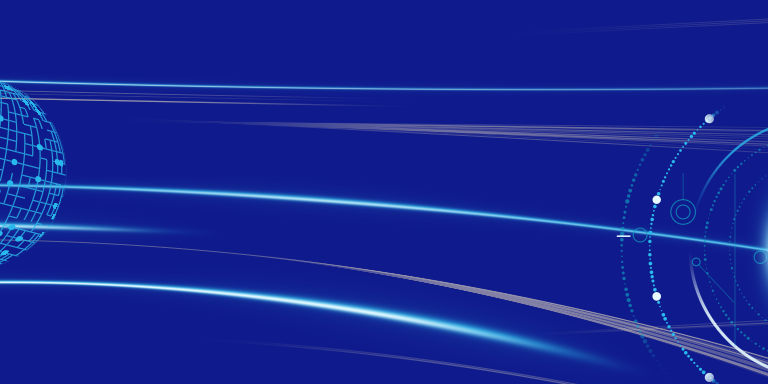
Give the GLSL for this background, as a WebGL 2 fragment shader.

```glsl
#version 300 es
precision highp float;
uniform vec2 u_resolution;
out vec4 fragColor;

const vec3 NAVY = vec3(0.06, 0.105, 0.55);
const vec3 CYAN = vec3(0.16, 0.72, 0.92);
const vec3 TEAL = vec3(0.06, 0.62, 0.76);
const vec3 ICE = vec3(0.9, 0.98, 1.0);
const vec3 SILVER = vec3(0.66, 0.64, 0.68);

float hash(vec2 p) {
  return fract(sin(dot(p, vec2(127.1, 311.7))) * 43758.5453);
}

float gauss(float x) { return exp(-x * x); }

float fall(float a, float b, float x) { return 1.0 - smoothstep(a, b, x); }

// Line coverage, softened over one pixel
float stroke(float d, float halfWidth, float px) {
  return clamp((halfWidth - d) / px + 0.5, 0.0, 1.0) * min(1.0, 2.0 * halfWidth / px);
}

// Signed distance to the parabola k.x + k.y x + k.z x^2
float curve(vec2 p, vec3 k) {
  float slope = k.y + 2.0 * k.z * p.x;
  return (p.y - k.x - p.x * (k.y + p.x * k.z)) / sqrt(1.0 + slope * slope);
}

float segment(vec2 p, vec2 a, vec2 b) {
  vec2 ab = b - a;
  return length(p - a - ab * clamp(dot(p - a, ab) / dot(ab, ab), 0.0, 1.0));
}

// Glowing trail with a pale core on its lower side
vec3 beam(vec3 base, float d, float width, float body, float core) {
  float t = d / width;
  float fill = min(1.0, 0.3 * exp(-abs(t) / 1.7) + 0.75 * gauss(t));
  return mix(mix(base, CYAN, body * fill), ICE, core * gauss((t + 0.25) / 0.55));
}

// Fan of fine lines between two parabolas
float bundle(vec2 p, vec3 first, vec3 last, int count, float px) {
  float sum = 0.0;
  for (int i = 0; i < count; i++) {
    float n = hash(vec2(float(i), first.x));
    float d = abs(curve(p, mix(first, last, (float(i) + 0.6 * n) / float(count))));
    sum += stroke(d, 0.0008 + 0.001 * n, px) * (0.3 + 0.7 * n);
  }
  return min(sum, 1.0);
}

// Broken grid on a tilted sphere, with nodes at crossings
float globe(vec2 p, vec2 center, float radius, float tilt, float px) {
  vec2 q = mat2(cos(tilt), sin(tilt), -sin(tilt), cos(tilt)) * (p - center) / radius;
  float z = sqrt(max(1.0 - dot(q, q), 0.0001));
  vec2 grid = 9.0 * vec2(atan(q.x, z), asin(clamp(q.y, -1.0, 1.0)));
  vec2 dx = dFdx(grid), dy = dFdy(grid);
  vec2 near = floor(grid + 0.5), cell = floor(grid);
  vec2 d = abs(grid - near) * px / max(sqrt(dx * dx + dy * dy), vec2(0.0001));
  float meridian = stroke(d.x, 0.0016, px) * step(hash(vec2(near.x, cell.y)), 0.72);
  float parallel = stroke(d.y, 0.0016, px) * step(hash(vec2(cell.x, near.y) + 40.0), 0.78);
  float node = stroke(length(d), 0.008, px) * step(0.9, hash(near + 9.0));
  return fall(0.97, 1.0, length(q)) * max(0.8 * max(meridian, parallel), node);
}

// Dots along a ring; polar holds radius and angle
float dotRing(vec2 polar, float radius, float spacing, float size, float vary, float px) {
  float id = floor(polar.y / spacing);
  float along = (polar.y - (id + 0.5) * spacing) * radius;
  size *= mix(1.0, hash(vec2(id, radius)), vary);
  return stroke(length(vec2(polar.x - radius, along)), size, px);
}

float circle(vec2 p, vec2 center, float radius, float px) {
  return stroke(abs(length(p - center) - radius), 0.0014, px);
}

void main() {
  float px = 1.0 / u_resolution.y;
  vec2 p = gl_FragCoord.xy * px;
  float x = p.x;

  // Fine silver trails
  vec3 arc = vec3(0.375, -0.0155, -0.069);
  float fine = bundle(p, vec3(0.687, -0.009, 0), vec3(0.71, -0.05, -0.003), 12, px)
    * smoothstep(0.3, 1.3, x) * (0.65 - 0.25 * smoothstep(1.5, 2.0, x));
  fine += bundle(p, arc, vec3(0.375, 0, -0.09), 15, px) * smoothstep(0.6, 1.25, x) * 0.75;
  fine += stroke(abs(curve(p, arc)), 0.0012, px) * 0.55;
  fine += bundle(p, vec3(0.766, -0.025, 0.004), vec3(0.74, -0.02, 0), 3, px) * fall(0.3, 1.1, x);
  fine += bundle(p, vec3(0.84, 0.05, 0), vec3(0.85, 0.052, 0), 3, px) * smoothstep(1.3, 2.1, x) * 0.5;
  fine += bundle(p, vec3(0.052, 0.0575, 0), vec3(0.07, 0.04, 0), 3, px) * smoothstep(1.35, 1.9, x) * 0.5;
  fine += bundle(p, vec3(0.12, 0.02, -0.07), vec3(0.13, 0.02, -0.07), 2, px) * smoothstep(0.5, 1.3, x) * 0.5;
  vec3 color = mix(NAVY, SILVER, min(fine, 0.85));

  // Bright trails
  float swell = gauss((x - 0.85) / 0.5);
  color = beam(color, curve(p, vec3(0.789, -0.0306, 0.0108)), 0.0034, 0.75 - 0.2 * x, 0.65 - 0.2 * x);
  color = beam(color, curve(p, vec3(0.518, -0.0177, -0.0334)), 0.004 + 0.004 * swell, 0.85, 0.3 + 0.4 * swell);
  color = beam(color, curve(p, vec3(0.414, -0.03, -0.015)), 0.008, 0.85 * fall(0.0, 0.6, x), 0.7 * fall(0.0, 0.45, x));
  color = beam(color, curve(p, vec3(0.266, 0.0024, -0.0853)), 0.005 + 0.009 * smoothstep(0.1, 1.2, x),
    0.9 * fall(1.2, 1.72, x), 0.95 * fall(0.95, 1.5, x));

  color = mix(color, CYAN, globe(p, vec2(-0.08, 0.55), 0.255, 0.25, px));

  // Rings and dots around a hub past the right edge
  vec2 q = p - vec2(2.135, 0.354);
  vec2 polar = vec2(length(q), atan(q.y, -q.x));
  float turn = abs(polar.y), span = fall(0.8, 1.0, turn);
  float dots = dotRing(polar, 0.516, 0.028, 0.006, 0.8, px) * fall(0.25, 0.75, turn);
  dots += dotRing(polar, 0.3, 0.04, 0.004, 0.8, px) + dotRing(polar, 0.235, 0.05, 0.003, 0.7, px);
  color = mix(color, TEAL, 0.65 * min(dots, 1.0));
  color = mix(color, CYAN, span * dotRing(polar, 0.443, 0.026, 0.005, 0.7, px));
  color = mix(color, ICE, span * dotRing(polar, 0.443, 0.576, 0.012, 0.1, px));
  float rim = abs(polar.x - 0.338);
  color = mix(color, CYAN, 0.8 * stroke(rim, 0.003, px) * smoothstep(0.2, 0.9, polar.y));
  color = mix(color, ICE, 0.9 * stroke(rim, 0.004, px) * smoothstep(0.0, 0.6, -polar.y));

  // Small dials and traces
  vec2 dial = vec2(1.779, 0.448), joint = vec2(1.914, 0.21);
  float trace = circle(p, dial, 0.032, px) + circle(p, dial, 0.018, px);
  trace += circle(p, vec2(1.667, 0.388), 0.018, px) + circle(p, vec2(1.98, 0.33), 0.016, px);
  trace += circle(p, vec2(1.813, 0.318), 0.01, px);
  float wire = min(segment(p, dial + vec2(0, 0.1), dial + vec2(0, 0.032)), segment(p, joint, vec2(1.82, 0.31)));
  wire = min(wire, segment(p, vec2(1.914, 0.545), joint - vec2(0, 0.11)));
  color = mix(color, TEAL, 0.75 * min(trace + 0.6 * stroke(wire, 0.0012, px), 1.0));
  color = mix(color, ICE, stroke(segment(p, vec2(1.608, 0.385), vec2(1.64, 0.385)), 0.002, px));

  // Hub glow
  float hub = length((p - vec2(2.03, 0.35)) * vec2(1.5, 0.6));
  color = mix(color, CYAN, 0.9 * gauss(hub / 0.06));
  fragColor = vec4(mix(color, ICE, gauss(hub / 0.045)), 1.0);
}
```
